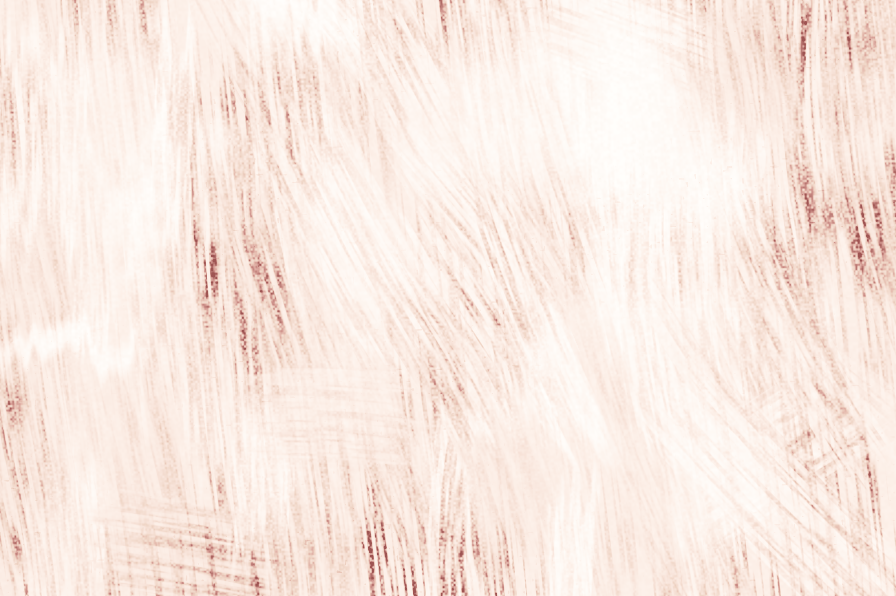
This texture is drawn by a WebGL 1 fragment shader. Its source:

```glsl
precision highp float;
// Pale blush paint brushed in dry, overlapping strokes over a worn rose ground.

uniform vec2 u_resolution;

const vec3 WHITE = vec3(1.0, 0.995, 0.985);
const vec3 CREAM = vec3(0.99, 0.94, 0.91);
const vec3 BLUSH = vec3(0.97, 0.89, 0.85);
const vec3 SAND = vec3(0.94, 0.84, 0.78);
const vec3 ROSE = vec3(0.90, 0.74, 0.69);
const vec3 BRICK = vec3(0.82, 0.59, 0.56);
const vec3 UMBER = vec3(0.62, 0.33, 0.32);

const int STROKES = 80;
const float ASPECT = 1.5;
const float STEEP = 1.66;        // brush angles in radians
const float DIAGONAL = 2.46;
const float SHALLOW = 2.76;
const float BRISTLES = 115.0;    // bristle tracks per canvas height
const float HAIRS = 230.0;
const float GRIT = 270.0;
const float PIGMENT = 1.0;
const float RUB = 0.3;           // fine steep scratches over everything

float hash(vec2 p) {
  vec3 q = fract(p.xyx * vec3(0.1031, 0.1030, 0.0973));
  q += dot(q, q.yzx + 33.33);
  return fract((q.x + q.y) * q.z);
}

float noise(vec2 p) {
  vec2 cell = floor(p), f = fract(p);
  f = f * f * (3.0 - 2.0 * f);
  return mix(mix(hash(cell), hash(cell + vec2(1.0, 0.0)), f.x),
             mix(hash(cell + vec2(0.0, 1.0)), hash(cell + 1.0), f.x), f.y);
}

float blob(vec2 p, vec2 center, vec2 radius) {
  vec2 d = (p - center) / radius;
  return exp(-dot(d, d));
}

// Prevailing brush direction around a point
float brushAngle(vec2 p) {
  float slant = max(blob(p, vec2(0.74, 0.55), vec2(0.22, 0.30)),
                    blob(p, vec2(0.58, 0.95), vec2(0.20, 0.12)));
  float angle = mix(STEEP, DIAGONAL, slant);
  return mix(angle, SHALLOW, blob(p, vec2(1.38, 0.25), vec2(0.22, 0.20)));
}

// How much of the dark ground shows through
float wear(vec2 p) {
  float w = 0.15 + 0.65 * smoothstep(0.3, 0.8, noise(p * 5.0 + 7.0));
  w += 1.10 * blob(p, vec2(0.0, 0.15), vec2(0.10, 0.40));
  w += 0.55 * blob(p, vec2(0.40, 0.42), vec2(0.16, 0.30));
  w += 0.95 * blob(p, vec2(0.55, 0.07), vec2(0.32, 0.09));
  w += 0.75 * blob(p, vec2(0.74, 0.36), vec2(0.11, 0.18));
  w += 0.60 * blob(p, vec2(1.38, 0.82), vec2(0.12, 0.30));
  w += 0.45 * blob(p, vec2(1.36, 0.36), vec2(0.18, 0.14));
  return w;
}

// Thick white paint
float whiteness(vec2 p) {
  float w = blob(p, vec2(1.06, 0.75), vec2(0.12, 0.36));
  w += blob(p + vec2(0.0, 0.5 * (p.x - 0.5)), vec2(0.50, 0.98), vec2(0.15, 0.06));
  w += blob(p, vec2(0.10, 0.42), vec2(0.14, 0.035));
  w += 0.8 * blob(p, vec2(0.24, 0.62), vec2(0.05, 0.20));
  w += 0.7 * blob(p, vec2(1.22, 0.68), vec2(0.08, 0.12));
  return min(w, 1.0);
}

vec3 ramp(float tone) {
  float t = tone * 5.0;
  vec3 c = mix(WHITE, CREAM, clamp(t, 0.0, 1.0));
  c = mix(c, BLUSH, clamp(t - 1.0, 0.0, 1.0));
  c = mix(c, SAND, clamp(t - 2.0, 0.0, 1.0));
  c = mix(c, ROSE, clamp(t - 3.0, 0.0, 1.0));
  c = mix(c, BRICK, clamp(t - 4.0, 0.0, 1.0));
  return mix(c, UMBER, clamp((t - 5.0) * 0.6, 0.0, 1.0));
}

void main() {
  vec2 p = gl_FragCoord.xy / u_resolution.y;
  float worn = wear(p);
  float lean = p.x + 0.09 * p.y + 0.03 * noise(p * 2.5);
  float scratch = noise(vec2(lean * HAIRS, p.y * 11.0)) * 0.6
                + noise(vec2(lean * BRISTLES * 0.6, p.y * 4.0)) * 0.4;
  scratch = smoothstep(0.42, 0.85, scratch);
  vec2 paint = vec2(0.2, worn * scratch);  // film, pigment

  // Overlapping strokes, each with its own bristle tracks
  for (int i = 0; i < STROKES; i++) {
    float id = float(i) + 1.0;
    vec2 center = fract(id * vec2(0.7549, 0.5698)) * vec2(ASPECT, 1.0);
    float r1 = hash(vec2(id, 3.7)), r2 = hash(vec2(id, 17.1)), r3 = hash(vec2(id, 41.9));
    float angle = brushAngle(center) + (r1 - 0.5) * 0.35 + step(0.95, r3) * 1.2;
    vec2 dir = vec2(cos(angle), sin(angle));
    vec2 d = p - center;
    vec2 q = vec2(dot(d, dir), dot(d, vec2(-dir.y, dir.x)));
    q.y += (r2 - 0.5) * 0.7 * q.x * q.x;
    float halfLength = mix(0.11, 0.30, r2), halfWidth = mix(0.03, 0.10, r3);
    if (abs(q.y) < halfWidth && abs(q.x) < halfLength * 1.4) {
      float bristle = noise(vec2(q.x * 5.0, q.y * BRISTLES) + id * 13.0);
      float hair = noise(vec2(q.x * 18.0, q.y * HAIRS) + id * 29.0);
      float reach = abs(q.x) / halfLength + (bristle - 0.5) * 0.7;
      float cover = 1.0 - smoothstep(0.6, 1.05, reach);
      cover *= 1.0 - smoothstep(0.65, 1.0, abs(q.y) / halfWidth + (hair - 0.5) * 0.3);
      float streak = smoothstep(0.36, 0.86, bristle * 0.5 + hair * 0.5);
      float film = mix(0.03, 0.29, r1) + 0.07 * (worn - 0.6) + (hair - 0.5) * 0.07;
      paint = mix(paint, vec2(film, streak * worn * (0.4 + 0.9 * r2)), cover * 0.8);
    }
  }
  paint.y += RUB * worn * scratch * (1.0 - blob(p, vec2(0.74, 0.55), vec2(0.25, 0.30)));

  // Ragged white paint, then grit and stray specks
  vec2 ragged = p + (vec2(noise(p * 30.0), noise(p * vec2(70.0, 5.0))) - 0.5) * vec2(0.05, 0.08);
  paint *= 1.0 - vec2(0.85, 0.8) * smoothstep(0.2, 0.95, whiteness(ragged));
  float pigment = PIGMENT * paint.y / (1.0 + 0.25 * paint.y);
  float tone = paint.x + pigment * (0.35 + 1.1 * noise(p * GRIT));
  tone += (noise(p * GRIT * 0.7 + 51.0) - 0.5) * 0.06;
  tone += 0.2 * worn * smoothstep(0.90, 0.98, noise(p * 150.0 + 9.0));
  gl_FragColor = vec4(ramp(tone), 1.0);
}
```
